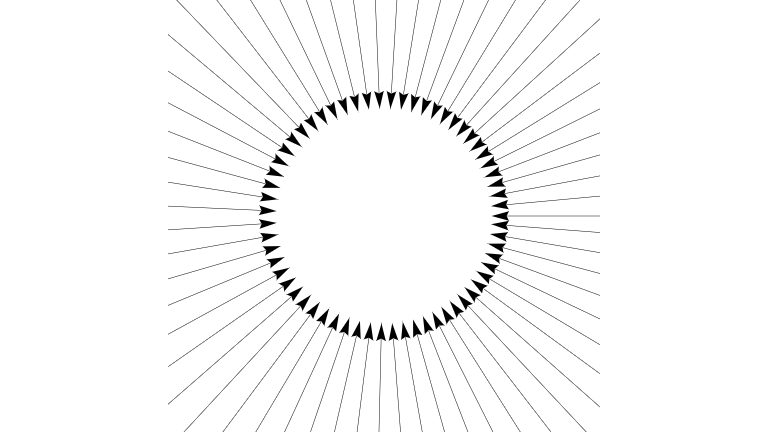
This pattern is drawn by a Shadertoy shader. Its source:

```glsl
// Thin rays run inward from the border of a square to a ring of notched
// black arrowheads. The ray angles come from even steps round a circle whose
// centre is shifted to the right, so the rays crowd together on that side.

#define RAY_COUNT 63
#define ANGLE_STEP 0.1
#define CIRCLE_SHIFT 0.089
#define TIP_RADIUS 0.249
#define BARB_RADIUS 0.289
#define NOTCH_RADIUS 0.284
#define BARB_HALF_WIDTH 0.0109
#define RAY_HALF_WIDTH 0.00056
#define FRAME_HALF_SIZE 0.5

const vec3 PAPER = vec3(1.0);
const vec3 INK = vec3(0.0);

// Share of a pixel inside an edge at signed distance d.
float edgeCoverage(float d, float pixel) {
    return clamp(0.5 - d / pixel, 0.0, 1.0);
}

// Share of a pixel covered by a band, also right for bands under a pixel wide.
float bandCoverage(float d, float halfWidth, float pixel) {
    float high = min(d + 0.5 * pixel, halfWidth);
    float low = max(d - 0.5 * pixel, -halfWidth);
    return clamp((high - low) / pixel, 0.0, 1.0);
}

// Signed distance to an arrowhead: x runs outward, y across, tip facing inward.
float arrowDistance(vec2 p) {
    p.y = abs(p.y);
    vec2 side = normalize(vec2(BARB_RADIUS - TIP_RADIUS, BARB_HALF_WIDTH));
    vec2 back = normalize(vec2(BARB_RADIUS - NOTCH_RADIUS, BARB_HALF_WIDTH));
    float outsideSide = dot(p - vec2(TIP_RADIUS, 0.0), vec2(-side.y, side.x));
    float outsideBack = dot(p - vec2(NOTCH_RADIUS, 0.0), vec2(back.y, -back.x));
    return max(outsideSide, outsideBack);
}

void mainImage(out vec4 fragColor, in vec2 fragCoord) {
    float pixel = 1.0 / iResolution.y;
    vec2 p = (fragCoord - 0.5 * iResolution.xy) * pixel;
    float ink = 0.0;

    for (int i = 0; i < RAY_COUNT; i++) {
        // Ray direction, seen from the ring centre.
        float angle = float(i) * ANGLE_STEP;
        vec2 dir = normalize(vec2(cos(angle) + CIRCLE_SHIFT, sin(angle)));
        vec2 local = vec2(dot(p, dir), dot(p, vec2(-dir.y, dir.x)));

        float ray = bandCoverage(local.y, RAY_HALF_WIDTH, pixel)
                  * edgeCoverage(NOTCH_RADIUS - local.x, pixel);
        float head = edgeCoverage(arrowDistance(local), pixel);
        ink = max(ink, max(ray, head));
    }

    // Cut the rays off at the square frame.
    ink *= edgeCoverage(abs(p.x) - FRAME_HALF_SIZE, pixel);
    fragColor = vec4(mix(PAPER, INK, ink), 1.0);
}
```
